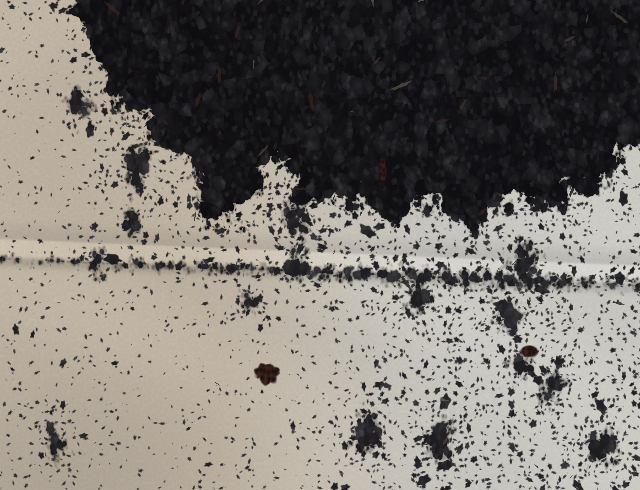
Give the GLSL for this texture, as a Shadertoy shader.

```glsl
// Dark bark mulch spilled over pale folded cloth, with crumbs scattered below.
const vec3 CLOTH_WARM = vec3(0.745, 0.70, 0.635);
const vec3 CLOTH_COOL = vec3(0.79, 0.785, 0.76);
const vec3 BARK_DARK = vec3(0.035, 0.03, 0.045);
const vec3 BARK_LIGHT = vec3(0.23, 0.23, 0.245);
const vec3 WOOD_RED = vec3(0.25, 0.14, 0.12);
const vec3 WOOD_PALE = vec3(0.52, 0.48, 0.41);
const float CANVAS_WIDTH = 1.306;
const float RAGGEDNESS = 0.055;
const float SOFTNESS = 0.0022;
// Depth of the pile's lower edge, evenly spaced from left to right.
const float EDGE[25] = float[25](-0.15, -0.15, -0.10, 0.02, 0.20, 0.20, 0.28,
    0.34, 0.45, 0.455, 0.31, 0.40, 0.405, 0.39, 0.415, 0.455, 0.40, 0.43,
    0.455, 0.41, 0.40, 0.405, 0.39, 0.32, 0.28);
// Large loose clumps: x, depth, radius.
const vec3 CLUMPS[16] = vec3[16](
    vec3(0.28, 0.34, 0.038), vec3(0.16, 0.215, 0.024), vec3(0.27, 0.45, 0.020),
    vec3(0.60, 0.448, 0.028), vec3(0.605, 0.54, 0.028), vec3(1.068, 0.535, 0.034),
    vec3(1.038, 0.64, 0.034), vec3(0.856, 0.61, 0.025), vec3(0.517, 0.62, 0.024),
    vec3(0.745, 0.885, 0.034), vec3(0.90, 0.90, 0.034), vec3(0.115, 0.90, 0.022),
    vec3(1.127, 0.79, 0.027), vec3(1.06, 0.747, 0.022), vec3(0.195, 0.538, 0.020),
    vec3(1.23, 0.915, 0.034));
// Reddish wood flakes: x, depth, half width, half height.
const vec4 FLAKES[3] = vec4[3](vec4(0.545, 0.763, 0.023, 0.020),
    vec4(0.78, 0.345, 0.008, 0.028), vec4(1.081, 0.716, 0.022, 0.012));

vec2 hash2(vec2 c) {
    vec3 v = fract(c.xyx * vec3(0.1031, 0.1030, 0.0973));
    v += dot(v, v.yzx + 33.33);
    return fract((v.xx + v.yz) * v.zy);
}

// Cellular noise: x = distance to nearest seed, y = id of that seed.
vec2 cells(vec2 g) {
    vec2 nearest = vec2(9.0, 0.0);
    for (int n = 0; n < 9; n++) {
        vec2 c = floor(g) + vec2(n % 3, n / 3) - 1.0;
        float d = length(g - c - hash2(c));
        if (d < nearest.x) nearest = vec2(d, hash2(c + 17.7).x);
    }
    return nearest;
}

// Scattered soft chips: x = coverage, y = id.
vec2 chips(vec2 q, float scale, float density, float stretch) {
    vec2 g = q * scale, best = vec2(0.0);
    float soft = scale * max(SOFTNESS, 0.9 / iResolution.y);
    for (int n = 0; n < 9; n++) {
        vec2 c = floor(g) + vec2(n % 3, n / 3) - 1.0, h = hash2(c), k = hash2(c + 71.3);
        float turn = 6.283 * k.x;
        vec2 v = mat2(cos(turn), sin(turn), -sin(turn), cos(turn)) * (g - c - 0.15 - 0.7 * h);
        v.y *= stretch;
        float a = atan(v.y, v.x + 0.00001);
        float r = length(v) * (1.0 + 0.13 * sin(2.0 * a + 6.0 * h.y) + 0.15 * sin(5.0 * a + 9.0 * h.x));
        float size = 0.43 * clamp((density - k.y) * 10.0, 0.0, 1.0) * (0.4 + 0.6 * h.x);
        float cover = step(k.y, density) * (1.0 - smoothstep(-soft, soft, r - size));
        if (cover > best.x) best = vec2(cover, h.y);
    }
    return best;
}

float pileEdge(float x) {
    float t = clamp(x / CANVAS_WIDTH, 0.0, 0.999) * 24.0;
    return mix(EDGE[int(t)], EDGE[int(t) + 1], fract(t));
}

// Cloth tone with the pale horizontal fold.
vec3 cloth(vec2 q, float rise) {
    vec3 col = mix(CLOTH_WARM, CLOTH_COOL, smoothstep(0.35, 0.95, q.x + 0.12 * (0.5 - q.y)));
    col *= 1.0 - 0.09 * smoothstep(0.65, 1.0, q.y) * (1.0 - smoothstep(0.0, 0.7, q.x));
    col *= 1.0 + 0.015 * sin(9.0 * q.x + 4.0 * sin(5.0 * q.y)) + 0.04 * (cells(q * 150.0).x - 0.5);
    col *= 1.0 - 0.07 * smoothstep(-0.085, -0.045, rise) * (1.0 - smoothstep(-0.042, -0.036, rise));
    col *= 1.0 + 0.07 * smoothstep(-0.042, -0.034, rise) * (1.0 - smoothstep(-0.006, 0.004, rise));
    return col * (1.0 - 0.12 * exp(-pow((rise - 0.008) / 0.011, 2.0)));
}

void mainImage(out vec4 fragColor, in vec2 fragCoord) {
    vec2 q = vec2(fragCoord.x, iResolution.y - fragCoord.y) / iResolution.y;
    float soft = max(SOFTNESS, 1.2 / iResolution.y), rise = q.y - 0.526 - 0.042 * q.x;
    vec2 medium = cells(q * vec2(46.0, 38.0)), fine = cells(q * vec2(120.0, 85.0));
    float grit = 0.034 * (medium.x - 0.45) + 0.016 * (fine.x - 0.45);
    float rag = RAGGEDNESS * (cells(q * 17.0).x - 0.45) + grit;
    // Solid bark: pile, clumps and the crumbs caught along the seam.
    float below = q.y - pileEdge(q.x + 0.012 * sin(31.0 * q.y) + 0.008 * sin(77.0 * q.y));
    float solid = below + 1.5 * rag, nearClump = 0.0;
    for (int i = 0; i < 16; i++) {
        float d = length((q - CLUMPS[i].xy) * vec2(1.15, 0.85));
        solid = min(solid, d - 0.68 * CLUMPS[i].z + 0.5 * rag + 0.5 * grit);
        nearClump = max(nearClump, exp(-pow(d / (2.0 * CLUMPS[i].z), 2.0)));
    }
    float crowd = smoothstep(0.55, 0.78, q.x) * (1.0 - smoothstep(1.05, 1.2, q.x));
    float caught = smoothstep(0.12, 0.25, q.x);
    solid = min(solid, abs(rise - 0.002) + 0.006 - 0.005 * caught - 0.008 * crowd + 0.9 * grit);
    // Loose crumbs gather near the pile, the clumps and at lower right.
    float drift = 0.6 + 0.8 * cells(q * 8.0 + 2.3).x;
    float spread = 0.11 + 0.23 * smoothstep(0.55, 1.0, q.x) * smoothstep(0.4, 0.65, q.y);
    spread = drift * (spread + 0.16 * exp(-9.0 * length(q - vec2(0.07, 0.84))));
    spread += 0.45 * exp(-11.0 * max(below, 0.0)) + 0.4 * nearClump + 0.35 * caught * exp(-pow(rise / 0.014, 2.0));
    float crumbs = max(chips(q, 25.0, 0.38 * spread, 1.5).x, chips(q + 3.1, 47.0, 0.75 * spread, 1.6).x);
    crumbs = max(crumbs, 0.9 * chips(q + 7.7, 90.0, spread + 0.05, 1.7).x);
    crumbs = max(crumbs, 0.85 * chips(q + 5.3, 21.0, 0.25 * spread, 6.0).x);
    float bark = max(1.0 - smoothstep(-soft, soft, solid), crumbs);
    // Bark shading: dim facets and stray slivers of wood.
    float facet = 0.7 * pow(medium.y, 2.5) * (1.0 - 0.8 * medium.x) + 0.6 * pow(fine.y, 3.0) * (1.0 - 0.6 * fine.x);
    vec3 barkColor = mix(BARK_DARK, BARK_LIGHT, min(0.75 * facet, 1.0)) + 0.06 * smoothstep(-0.01, 0.05, below);
    vec2 sliver = chips(q + 1.9, 22.0, 0.17, 5.0);
    barkColor = mix(barkColor, mix(WOOD_RED, WOOD_PALE, smoothstep(0.3, 0.95, sliver.y)), 0.55 * sliver.x);
    // Cloth, contact shadow, bark, then the red flakes.
    vec3 col = cloth(q, rise) * (1.0 - 0.32 * (1.0 - smoothstep(0.0, 0.013, solid)));
    col = mix(col, barkColor, 0.96 * bark);
    for (int i = 0; i < 3; i++) {
        float d = length((q - FLAKES[i].xy) / FLAKES[i].zw) - 1.0 + 0.6 * (medium.x - 0.4);
        d *= min(FLAKES[i].z, FLAKES[i].w);
        col = mix(col, WOOD_RED * (0.35 + 0.8 * fine.x), 1.0 - smoothstep(-soft, soft, d));
    }
    fragColor = vec4(col, 1.0);
}
```
